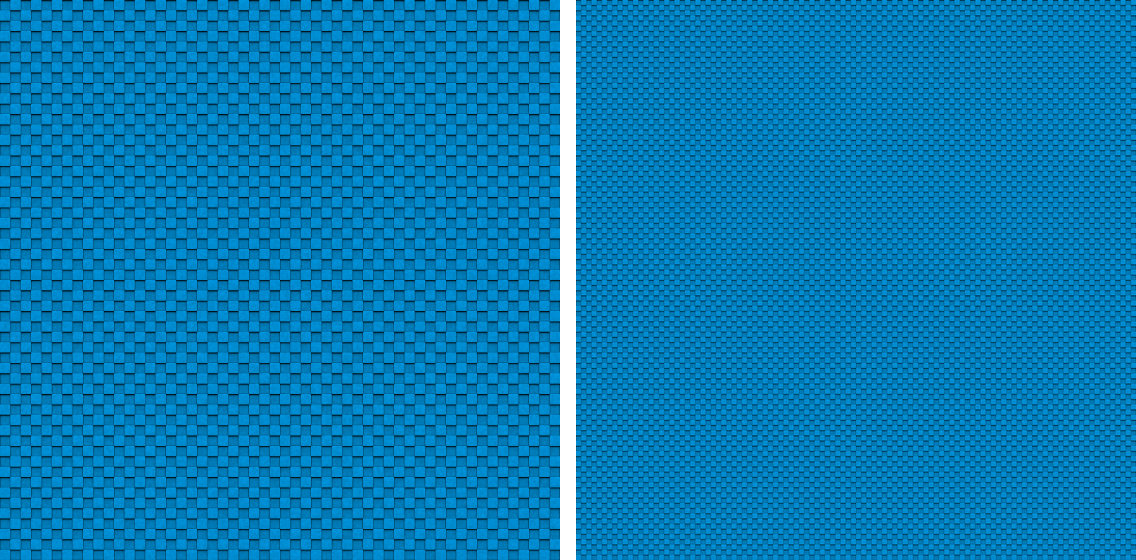
Left, the tile; right, the same tile 2 across and 2 down.
Give the GLSL for this pattern, as a Shadertoy shader.

```glsl
// Blue checkered weave: raised squares over sunken ones with a dark shadow under each upper edge.

float hash(vec2 p) {
    uvec2 q = uvec2(p) * uvec2(1597u, 3571u);
    uint h = (q.x ^ (q.y << 7)) * 74729u;
    h = (h ^ (h >> 15)) * 29573u;
    h ^= h >> 13;
    return float(h & 65535u) / 65535.0;
}

// Value noise that wraps after one canvas
float wrapNoise(vec2 uv, float cells) {
    vec2 p = uv * cells;
    vec2 i = floor(p);
    vec2 f = smoothstep(0.0, 1.0, p - i);
    vec2 a = mod(i, cells);
    vec2 b = mod(i + 1.0, cells);
    return mix(mix(hash(a), hash(vec2(b.x, a.y)), f.x),
               mix(hash(vec2(a.x, b.y)), hash(b), f.x), f.y);
}

// Soft falloff from 1 at an edge
float edgeFade(float dist, float width) {
    return exp(-dist * dist / (width * width));
}

float raisedShade(vec2 q) {
    return 0.985 + 0.03 * q.y + 0.03 * edgeFade(1.0 - q.y, 0.1) - 0.04 * edgeFade(q.y, 0.08);
}

float sunkenShade(vec2 q) {
    float top = 1.0 - q.y;
    float side = min(q.x, 1.0 - q.x);
    float shade = 0.88 * (1.0 - 0.94 * edgeFade(top, 0.11));
    shade *= 1.0 - 0.2 * exp(-top / 0.2);
    shade *= 1.0 - 0.42 * edgeFade(side, 0.07);
    return shade * (1.0 - 0.25 * edgeFade(q.y, 0.06));
}

// 27 repeats each way, two squares per repeat
float weaveShade(vec2 uv) {
    vec2 p = uv * 54.0;
    vec2 id = floor(p);
    vec2 q = p - id;
    return mod(id.x + id.y, 2.0) < 0.5 ? raisedShade(q) : sunkenShade(q);
}

void mainImage(out vec4 fragColor, in vec2 fragCoord) {
    vec2 uv = fragCoord / iResolution.xy;

    // Average a 4 by 4 grid of samples to smooth the edges
    float shade = 0.0;
    for (int y = 0; y < 4; y++) {
        for (int x = 0; x < 4; x++) {
            vec2 offset = (vec2(x, y) + 0.5) / 4.0 - 0.5;
            shade += weaveShade((fragCoord + offset) / iResolution.xy) / 16.0;
        }
    }

    // Fine fibrous grain
    float grain = 0.6 * wrapNoise(uv, 384.0) + 0.4 * wrapNoise(uv, 216.0) - 0.5;
    shade *= 1.0 + 0.15 * grain;

    fragColor = vec4(vec3(0.0, 0.55, 0.82) * shade, 1.0);
}
```
